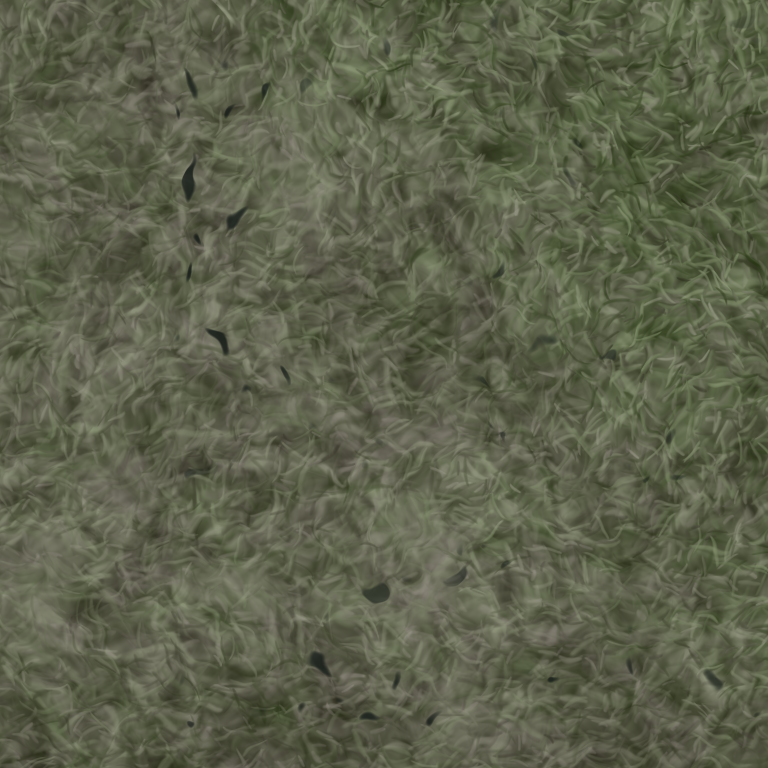
This texture is drawn by a WebGL 2 fragment shader. Its source:

```glsl
#version 300 es
precision highp float;

uniform vec2 u_resolution;
out vec4 fragColor;

const vec3 SHADE = vec3(0.235, 0.245, 0.170);
const vec3 STRAW = vec3(0.500, 0.508, 0.430);
const vec3 GREEN_SHIFT = vec3(-0.016, 0.008, -0.024);
const vec3 CREVICE = vec3(0.085, 0.110, 0.095);
const float MEAN_TONE = 0.60;
const float BLADE_CONTRAST = 1.20;
const float MOTTLE = 0.26;
const float CLUMPS = 0.20;
const float GRAIN = 0.21;
const float CRUMPLE = 0.0065;
const float DIRECTION_SPREAD = 2.3;
const int LAYERS = 5;
const int BLADES_PER_CELL = 2;
const float FIRST_SCALE = 13.0;
const float SCALE_STEP = 1.32;

vec2 hash2(vec2 p) {
    vec3 q = fract(p.xyx * vec3(0.1031, 0.1030, 0.0973));
    q += dot(q, q.yzx + 33.33);
    return fract((q.xx + q.yz) * q.zy);
}

float cornerSlope(vec2 cell, vec2 offset) {
    float a = 6.2832 * hash2(cell + 71.0).x;
    return dot(vec2(cos(a), sin(a)), offset);
}

// Gradient noise, roughly -1 to 1
float noise(vec2 p) {
    vec2 i = floor(p), f = p - i;
    vec2 u = f * f * f * (f * (f * 6.0 - 15.0) + 10.0);
    vec2 e = vec2(1.0, 0.0);
    float low = mix(cornerSlope(i, f), cornerSlope(i + e, f - e), u.x);
    float high = mix(cornerSlope(i + e.yx, f - e.yx), cornerSlope(i + 1.0, f - 1.0), u.x);
    return 1.4 * mix(low, high, u.y);
}

vec2 noise2(vec2 p) {
    return vec2(noise(p), noise(p + 31.7));
}

float fbm(vec2 p) {
    float sum = 0.0, amp = 0.6;
    for (int i = 0; i < 4; i++) {
        sum += amp * noise(p);
        p = mat2(1.6, 1.2, -1.2, 1.6) * p + 9.7;
        amp *= 0.55;
    }
    return sum;
}

// Growth direction: drifting swirls that lie flat near the bottom
float flowAngle(vec2 uv) {
    float swirl = 0.4 + 2.4 * noise(uv * 3.5 + 5.0);
    return swirl * mix(0.15, 1.0, smoothstep(0.02, 0.28, uv.y));
}

// Lays curved, tapered blades over coat = (tone, greenness)
vec2 layBlades(vec2 coat, vec2 uv, float scale, float seed, float opacity) {
    vec2 p = uv * scale, home = floor(p);
    float pixel = scale / u_resolution.y;
    for (int y = -1; y <= 1; y++)
    for (int x = -1; x <= 1; x++) {
        vec2 cell = home + vec2(x, y);
        float flow = flowAngle((cell + 0.5) / scale);
        for (int b = 0; b < BLADES_PER_CELL; b++) {
            vec2 key = cell + seed + 37.0 * float(b);
            vec2 place = hash2(key), form = hash2(key + 113.0), look = hash2(key + 219.0);
            float a = flow + (form.x - 0.5) * DIRECTION_SPREAD;
            vec2 q = mat2(cos(a), -sin(a), sin(a), cos(a)) * (p - cell - place);
            float along = q.x / mix(0.32, 0.85, form.y);
            float across = q.y - (look.y - 0.5) * 0.9 * (q.x * q.x - 0.12);
            float taper = max(1.0 - along * along, 0.0);
            float width = mix(0.07, 0.16, place.y) * (0.35 + 0.65 * taper);
            float body = 1.0 - smoothstep(width * 0.2, width + pixel * 0.7, abs(across));
            float cover = body * smoothstep(0.0, 0.5, taper) * opacity;
            float lit = 0.16 * clamp(across / width, -1.0, 1.0);
            float tone = MEAN_TONE + (look.x - 0.46) * BLADE_CONTRAST + lit;
            coat = mix(coat, vec2(tone, (form.y - 0.5) * 2.0), cover);
        }
    }
    return coat;
}

void main() {
    vec2 uv = gl_FragCoord.xy / u_resolution.y;
    vec2 warp = noise2(uv * 9.0);
    vec2 crumple = noise2(uv * 31.0 + 12.0);
    float patches = fbm(uv * 4.0 + 17.0);
    float lush = smoothstep(-0.15, 0.4, uv.x + 0.65 * uv.y - 0.95 + 0.25 * patches);

    // Soft matted ground
    float ground = fbm(uv * 19.0 + warp * 0.9);
    vec2 coat = vec2(MEAN_TONE - 0.16 + 0.5 * ground, 0.6 * noise(uv * 13.0 + warp));

    // Crumpled blades, from broad and faded to fine
    vec2 bentUv = uv + CRUMPLE * crumple;
    float scale = FIRST_SCALE;
    for (int i = 0; i < LAYERS; i++) {
        float fine = float(i) / float(LAYERS - 1);
        float opacity = mix(mix(0.60, 0.42, fine), mix(0.40, 0.72, fine), lush);
        coat = layBlades(coat, bentUv, scale, 51.0 * float(i), opacity);
        scale *= SCALE_STEP;
    }

    // Pale worn clumps, mottling at several sizes and fine grain
    float worn = smoothstep(0.1, 0.6, noise(uv * 6.5 + warp * 0.4 + 43.0)) * (1.0 - lush);
    coat.x = mix(coat.x, 0.82 + 0.22 * ground, 0.5 * worn);
    coat.x += MOTTLE * patches;
    coat.x += CLUMPS * (noise(uv * 27.0 + warp * 1.6 + 3.0) + 0.6 * ground);
    coat.x += GRAIN * noise(uv * 66.0 + crumple * 1.2);
    coat.x -= 0.08 * lush + 0.16 * (1.0 - smoothstep(0.0, 0.2, uv.y));
    coat.y += 0.9 * lush + 0.5 * noise(uv * 8.0 + 77.0) + 0.7 * noise(uv * 24.0 + warp);

    vec3 color = mix(SHADE, STRAW, clamp(coat.x, -0.25, 1.2));
    color += GREEN_SHIFT * clamp(coat.y, -0.9, 1.7);

    // Sparse dark gaps in the mat
    float gap = smoothstep(0.50, 0.68, noise(uv * vec2(33.0, 27.0) + warp * 1.2 + crumple * 0.35));
    gap *= smoothstep(0.05, 0.35, noise(uv * 5.0 + 91.0)) * (1.0 - 0.5 * lush);
    color = mix(color, CREVICE, 0.85 * gap);

    fragColor = vec4(color, 1.0);
}
```
